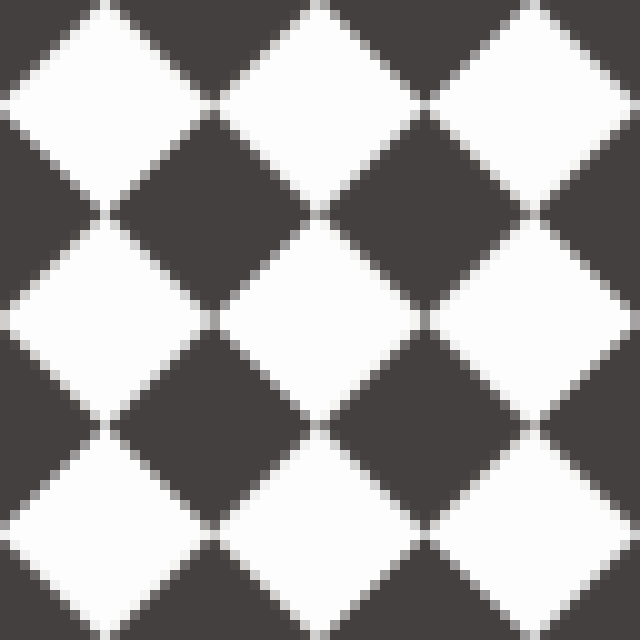
Reproduce this pattern procedurally as a WebGL 2 fragment shader.

```glsl
#version 300 es
precision highp float;
// Stepped harlequin check: three by three pale mosaic diamonds on charcoal.

uniform vec2 u_resolution;
out vec4 fragColor;

const float REPEATS = 3.0;        // diamonds across and down
const float BLOCKS = 64.0;        // mosaic blocks across and down
const int SAMPLES = 10;           // coverage samples per block side
const float DRIFT = 0.15;         // leftward shift of diamonds, in blocks
const float SWELL = 0.15;         // growth of each half diagonal, in blocks
const vec3 CHARCOAL = vec3(0.267, 0.251, 0.246);
const vec3 PALE = vec3(0.992);

// Diamond distance along the axes, negative inside.
float diamondDistance(vec2 p, float halfDiagonal) {
    return abs(p.x) + abs(p.y) - halfDiagonal;
}

// 1 inside the repeating diamonds, 0 outside, with a ramp of the given width.
float diamondMask(vec2 uv, float width) {
    vec2 cell = fract(uv * REPEATS) - 0.5;
    float halfDiagonal = 0.5 + SWELL * REPEATS / BLOCKS;
    return clamp(0.5 - diamondDistance(cell, halfDiagonal) / width, 0.0, 1.0);
}

// Mean of the mask over one square block, which smooths its stepped edge.
float blockCoverage(vec2 corner, float side) {
    float spacing = side / float(SAMPLES);
    float total = 0.0;
    for (int j = 0; j < SAMPLES; j++) {
        for (int i = 0; i < SAMPLES; i++) {
            vec2 samplePoint = corner + (vec2(i, j) + 0.5) * spacing;
            total += diamondMask(samplePoint, spacing * REPEATS);
        }
    }
    return total / float(SAMPLES * SAMPLES);
}

void main() {
    vec2 uv = gl_FragCoord.xy / u_resolution;

    // Mosaic: every point takes the coverage of its whole block
    vec2 corner = floor(uv * BLOCKS) / BLOCKS;
    vec2 drift = vec2(DRIFT / BLOCKS, 0.0);
    float pale = blockCoverage(corner + drift, 1.0 / BLOCKS);

    fragColor = vec4(mix(CHARCOAL, PALE, pale), 1.0);
}
```
